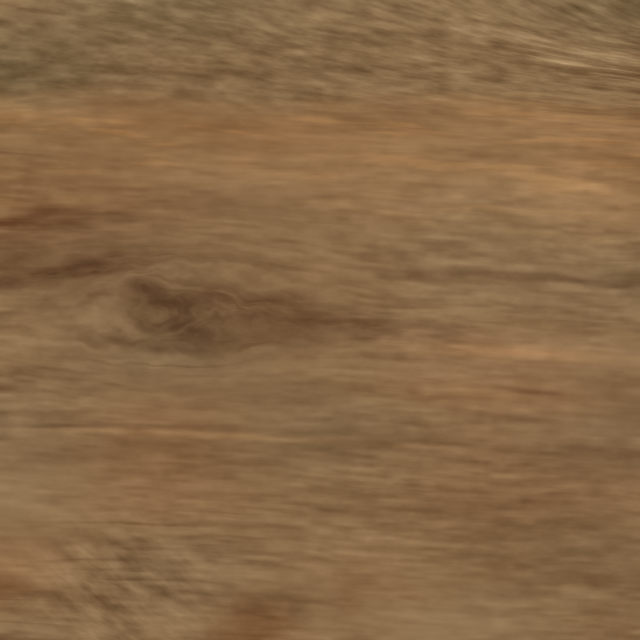
Write a WebGL 1 fragment shader that draws this texture.

```glsl
precision highp float;
// Soft brown wood board with near-horizontal grain, an amber band and a dark knot.
uniform vec2 u_resolution;

float hash(vec2 p) {
  vec3 q = fract(vec3(p.xyx) * 0.1031);
  q += dot(q, q.yzx + 33.33);
  return fract((q.x + q.y) * q.z);
}

// Value noise in -1..1
float noise(vec2 p) {
  vec2 i = floor(p), f = fract(p);
  f = f * f * (3.0 - 2.0 * f);
  float low = mix(hash(i), hash(i + vec2(1.0, 0.0)), f.x);
  float high = mix(hash(i + vec2(0.0, 1.0)), hash(i + vec2(1.0, 1.0)), f.x);
  return mix(low, high, f.y) * 2.0 - 1.0;
}

float fbm(vec2 p) {
  float sum = 0.0, amp = 0.55;
  for (int i = 0; i < 4; i++) {
    sum += amp * noise(p);
    p = p * 2.03 + 17.3;
    amp *= 0.5;
  }
  return sum;
}

// Soft elongated spot, tilted by slope
float streak(vec2 p, vec2 centre, vec2 size, float slope) {
  vec2 d = p - centre;
  d.y -= slope * d.x;
  d /= size;
  return exp(-dot(d, d));
}

void main() {
  vec2 p = gl_FragCoord.xy / u_resolution;
  float top = smoothstep(0.81, 0.89, p.y + 0.03 * p.x + 0.02 * noise(p * vec2(5.0, 20.0)));

  // Grain coordinates: slight fall to the right, fan at the top, flow around the knot
  vec2 knotOffset = p - vec2(0.27, 0.515);
  float knot = exp(-dot(knotOffset * vec2(5.5, 11.0), knotOffset * vec2(5.5, 11.0)));
  vec2 g = p;
  g.y += 0.05 * p.x + 0.012 * fbm(p * vec2(3.0, 7.0));
  g.y += 0.22 * p.x * p.x * smoothstep(0.76, 1.0, p.y);
  g.y -= 0.7 * knotOffset.y * knot;
  g.y += 0.04 * knot * fbm(p * vec2(12.0, 18.0) + 4.0);

  // Tone: broad clouds, long bands, and fibres broken into short dashes
  float patches = 0.5 + 0.5 * noise(p * vec2(3.0, 5.0) + 31.0);
  float tone = 0.034 * fbm(p * vec2(2.5, 5.0) + 9.0);
  tone += 0.042 * fbm(g * vec2(3.0, 24.0) + 3.0);
  tone += 0.052 * fbm(g * vec2(10.0, 80.0) + 50.0) * (0.35 + 0.65 * patches);
  tone += 0.022 * noise(g * vec2(28.0, 150.0)) * (0.4 + patches);
  tone += top * 0.066 * fbm(g * vec2(32.0, 85.0) + 80.0);
  tone += 0.030 * fbm(p * vec2(45.0, 70.0)) * (0.4 + 0.6 * patches + 0.6 * knot);

  // Sparse thin dark pores along the grain
  float pores = smoothstep(0.35, 0.85, noise(g * vec2(9.0, 125.0) + 140.0));
  tone -= 0.028 * pores * smoothstep(-0.2, 0.5, noise(p * vec2(4.0, 8.0) + 70.0));

  // Warm band under the top edge, with pale fibres at the upper right
  float amber = smoothstep(0.60, 0.80, p.y + 0.07 * noise(p * vec2(3.0, 6.0))) * (1.0 - top);
  float warmFibre = smoothstep(0.0, 0.5, fbm(g * vec2(8.0, 65.0) + 120.0));
  float pale = streak(p, vec2(0.91, 0.90), vec2(0.17, 0.035), -0.25);
  tone += pale * (0.015 + 0.14 * fbm(g * vec2(7.0, 70.0) + 7.0));

  // Knot core and its trailing dark veins, broken up by the grain
  vec2 w = p + 0.010 * vec2(noise(p * 22.0), noise(p * vec2(18.0, 28.0) + 8.0));
  float dark = 0.9 * streak(w, vec2(0.24, 0.545), vec2(0.040, 0.018), -0.5);
  dark += 0.9 * streak(w, vec2(0.29, 0.490), vec2(0.035, 0.010), -0.25);
  dark += 0.8 * streak(w, vec2(0.36, 0.520), vec2(0.11, 0.017), -0.15);
  dark += 0.8 * streak(w, vec2(0.55, 0.499), vec2(0.14, 0.020), -0.12);
  dark += 0.9 * streak(w, vec2(0.07, 0.575), vec2(0.13, 0.014), 0.14);
  dark += 0.8 * streak(w, vec2(0.00, 0.648), vec2(0.15, 0.012), 0.10);
  dark += 0.40 * streak(w, vec2(0.33, 0.490), vec2(0.16, 0.050), -0.05);
  dark += 0.25 * streak(w, vec2(0.05, 0.610), vec2(0.20, 0.050), 0.0);
  dark *= max(0.0, 0.9 + 1.1 * fbm(g * vec2(14.0, 75.0) + 22.0));

  // Curved rim below the knot and long thin fissures
  float rim = p.y - 0.452 - 1.6 * pow(p.x - 0.28, 2.0);
  dark += 0.25 * exp(-pow(rim / 0.006, 2.0)) * smoothstep(0.15, 0.19, p.x) * smoothstep(0.42, 0.3, p.x);
  vec2 calm = p + vec2(0.0, 0.006 * noise(p * vec2(5.0, 9.0)));
  dark += 0.65 * streak(calm, vec2(0.85, 0.563), vec2(0.24, 0.007), -0.04);
  dark += 0.5 * streak(calm, vec2(0.12, 0.334), vec2(0.19, 0.004), -0.02);
  dark += 0.6 * streak(calm, vec2(0.84, 0.389), vec2(0.05, 0.004), -0.06);
  dark = 1.1 * (1.0 - exp(-dark));

  // Shaded right side, stained bottom edge and mottled lower left figure
  float shade = streak(p, vec2(0.95, 0.30), vec2(0.28, 0.11), -0.1);
  float stain = smoothstep(0.20, 0.0, p.y) * smoothstep(-0.1, 0.5, fbm(p * vec2(5.0, 8.0) + 61.0));
  float figure = streak(p, vec2(0.18, 0.07), vec2(0.13, 0.11), 0.0);
  tone += figure * 0.11 * fbm((p + 0.4 * p.yx) * vec2(32.0, 50.0));

  // Bright orange and cream lines
  float glow = 0.8 * streak(calm, vec2(0.80, 0.452), vec2(0.13, 0.010), -0.05);
  glow += 0.5 * streak(calm, vec2(0.77, 0.385), vec2(0.18, 0.022), -0.06);
  float cream = streak(calm, vec2(0.38, 0.315), vec2(0.30, 0.005), -0.05);

  vec3 color = vec3(0.526, 0.408, 0.281);
  color = mix(color, vec3(0.512, 0.412, 0.286), top);
  color += amber * (vec3(0.045, 0.018, 0.002) + warmFibre * vec3(0.066, 0.044, 0.018));
  color += glow * vec3(0.080, 0.040, 0.020) + cream * vec3(0.060, 0.045, 0.030);
  color += tone * vec3(1.32, 1.24, 1.04);
  color += 0.012 * noise(p * vec2(4.0, 9.0) + 90.0) * vec3(1.0, -0.3, -0.6);
  color -= shade * vec3(0.036, 0.038, 0.030) + stain * vec3(0.050, 0.070, 0.068);
  color -= dark * vec3(0.165, 0.162, 0.120);
  gl_FragColor = vec4(clamp(color, 0.0, 1.0), 1.0);
}
```
